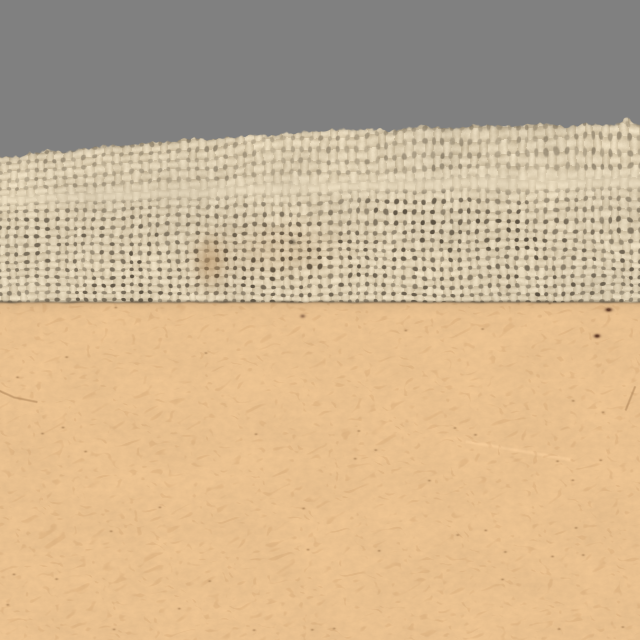
Write a WebGL 2 fragment shader that draws this texture.

```glsl
#version 300 es
precision highp float;
uniform vec2 u_resolution;
out vec4 fragColor;

const vec3 BACKDROP = vec3(0.502);
const vec3 PAPER = vec3(0.915, 0.755, 0.56);
const vec3 PAPER_FIBRE = vec3(0.76, 0.57, 0.37);
const vec3 THREAD_LIGHT = vec3(0.91, 0.855, 0.745);
const vec3 THREAD_SHADE = vec3(0.74, 0.675, 0.555);
const vec3 HOLE = vec3(0.34, 0.30, 0.24);
const vec3 STAIN = vec3(0.66, 0.48, 0.28);
const vec3 SPECK = vec3(0.30, 0.16, 0.10);
const float SEAM_Y = 0.528;
const float CLOTH_HEIGHT = 0.25;
const vec2 THREADS = vec2(68.0, 79.0);
const float STRIPE_Y = 0.688;
const float TAU = 6.2831853;

float hash(vec2 p) {
    vec3 q = fract(p.xyx * 0.1031);
    q += dot(q, q.yzx + 33.33);
    return fract((q.x + q.y) * q.z);
}

vec2 gradientDir(vec2 cell) {
    float angle = TAU * hash(cell);
    return vec2(cos(angle), sin(angle));
}

// Gradient noise, roughly -0.7 to 0.7
float noise(vec2 p) {
    vec2 i = floor(p), f = fract(p);
    vec2 u = f * f * f * (f * (f * 6.0 - 15.0) + 10.0);
    vec2 e = vec2(1.0, 0.0);
    float low = mix(dot(gradientDir(i), f), dot(gradientDir(i + e), f - e), u.x);
    float high = mix(dot(gradientDir(i + e.yx), f - e.yx), dot(gradientDir(i + 1.0), f - 1.0), u.x);
    return mix(low, high, u.y);
}

float fbm(vec2 p) {
    float sum = 0.0, gain = 0.5;
    for (int k = 0; k < 4; k++) {
        sum += gain * noise(p);
        p = p * 2.03 + 17.3;
        gain *= 0.55;
    }
    return sum;
}

float blob(vec2 p, vec2 centre, vec2 radius) {
    vec2 d = (p - centre) / radius;
    return exp(-dot(d, d));
}

float segment(vec2 p, vec2 a, vec2 b) {
    vec2 d = b - a;
    return length(p - a - d * clamp(dot(p - a, d) / dot(d, d), 0.0, 1.0));
}

float rise(float x) {
    return x * (0.105 - 0.055 * x);
}

vec3 paper(vec2 p, float px) {
    vec3 col = PAPER * (1.0 + 0.045 * fbm(p * vec2(9.0, 14.0)) + 0.05 * fbm(p * vec2(70.0, 100.0)));
    // Pressed fibres and scattered flecks
    float fibre = smoothstep(0.16, 0.5, noise(p * vec2(75.0, 120.0) + 2.0 * noise(p * 25.0)));
    col = mix(col, PAPER_FIBRE, 0.22 * fibre);
    vec2 cell = floor(p * 26.0);
    vec2 centre = (cell + 0.25 + 0.5 * vec2(hash(cell + 3.1), hash(cell + 8.7))) / 26.0;
    float fleck = step(0.88, hash(cell + 41.0)) * blob(p, centre, vec2(0.0025, 0.0017));
    col = mix(col, PAPER_FIBRE * 0.8, 0.55 * fleck);
    // Isolated marks, hairs and a pale crease
    float marks = blob(p, vec2(0.951, 0.516), vec2(0.005, 0.003))
                + blob(p, vec2(0.933, 0.475), vec2(0.0045, 0.003))
                + 0.5 * blob(p, vec2(0.473, 0.506), vec2(0.004, 0.003));
    col = mix(col, SPECK, min(marks, 0.85));
    float hair = min(segment(p, vec2(0.0, 0.389), vec2(0.022, 0.379)), segment(p, vec2(0.022, 0.379), vec2(0.057, 0.372)));
    hair = min(hair, segment(p, vec2(0.978, 0.36), vec2(0.992, 0.395)));
    col = mix(col, PAPER_FIBRE * 0.85, 0.5 * (1.0 - smoothstep(0.0, 0.0015 + px, hair)));
    float crease = segment(p, vec2(0.73, 0.31), vec2(0.89, 0.282));
    col += 0.035 * (1.0 - smoothstep(0.0, 0.003 + px, crease));
    return col * (1.0 - 0.1 * exp(-max(SEAM_Y - p.y, 0.0) / 0.006));
}

vec3 cloth(vec2 p, float edge) {
    // Rows lie level at the seam and follow the slope toward the top
    float t = clamp((p.y - SEAM_Y) / CLOTH_HEIGHT, 0.0, 1.2);
    float row = p.y - rise(p.x) * t * t;
    vec2 q = vec2(p.x, row - SEAM_Y) * THREADS;
    q += 0.55 * vec2(noise(p * vec2(14.0, 9.0)), noise(p * vec2(8.0, 16.0) + 31.0));
    q += 0.22 * vec2(noise(p * 50.0 + 5.0), noise(p * 50.0 + 61.0));
    vec2 gap = 0.5 + 0.5 * cos(TAU * q);
    vec2 thread = floor(q);
    float over = mod(thread.x + thread.y, 2.0);
    float round = 1.0 - mix(gap.x, gap.y, over);
    float tone = 0.42 + 0.48 * round + 0.5 * fbm(p * 85.0) + 0.25 * (hash(thread) - 0.5);
    vec3 col = mix(THREAD_SHADE, THREAD_LIGHT, clamp(tone, 0.0, 1.15));
    // Open weave is strongest low and near the middle
    float open = mix(0.85, 0.42, smoothstep(0.62, 0.72, row));
    open *= 0.8 + 0.25 * blob(p, vec2(0.58, 0.6), vec2(0.3, 0.12)) + 0.5 * noise(p * 8.0 + 12.0);
    float stripe = exp(-pow((row - STRIPE_Y) / 0.009, 2.0));
    open *= (0.5 + 0.65 * hash(floor(q + 0.5) + 19.0)) * (1.0 - 0.85 * stripe);
    col = mix(col, HOLE, clamp(open, 0.0, 0.95) * smoothstep(0.25, 0.8, gap.x * gap.y));
    col = mix(col, THREAD_LIGHT, 0.5 * stripe);
    // Broad tone and stains
    col *= 1.0 + 0.1 * fbm(p * vec2(5.0, 8.0) + 7.0);
    float stain = 0.38 * blob(p, vec2(0.328, 0.59), vec2(0.022, 0.035)) + 0.15 * blob(p, vec2(0.44, 0.61), vec2(0.08, 0.04));
    col = mix(col, STAIN, stain);
    col = mix(col, HOLE, 0.7 * blob(p, vec2(0.457, 0.622), vec2(0.005, 0.004)));
    return col * (1.0 - 0.16 * exp(-max(edge, 0.0) / 0.003));
}

void main() {
    vec2 p = gl_FragCoord.xy / u_resolution;
    float px = 1.0 / min(u_resolution.x, u_resolution.y);
    // Frayed upper edge with two raised tufts
    float top = SEAM_Y + CLOTH_HEIGHT - 0.023 + rise(p.x);
    top += 0.006 * noise(vec2(p.x * 22.0, 4.0)) + 0.005 * noise(vec2(p.x * 75.0, 9.0));
    top += 0.006 * exp(-pow((p.x - 0.525) / 0.018, 2.0)) + 0.009 * exp(-pow((p.x - 0.98) / 0.009, 2.0));
    float edge = top - p.y + 0.003 * noise(p * 140.0);
    float seam = SEAM_Y + 0.0015 * noise(vec2(p.x * 35.0, 2.0));
    vec3 col = mix(BACKDROP, cloth(p, edge), smoothstep(-px, px, edge));
    col = mix(paper(p, px), col, smoothstep(-px, px, p.y - seam));
    // Thin broken shadow along the seam
    float shadow = exp(-pow((p.y - seam) / 0.0022, 2.0)) * (0.45 + 0.5 * noise(vec2(p.x * 30.0, 6.0)));
    col = mix(col, HOLE, clamp(shadow, 0.0, 0.75));
    fragColor = vec4(clamp(col, 0.0, 1.0), 1.0);
}
```
